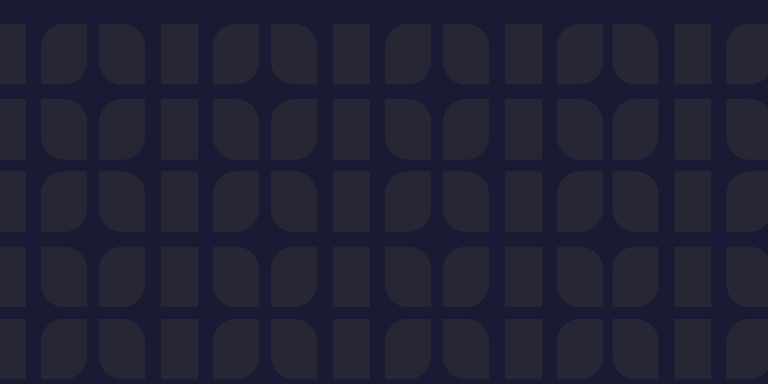
Reproduce this pattern procedurally as a Shadertoy shader.

```glsl
// Rows of paired leaf tiles divided by upright bars, in muted slate on navy.
// Lengths are fractions of the canvas height.

const vec3 NAVY = vec3(0.10, 0.10, 0.205);
const vec3 SLATE = vec3(0.15, 0.15, 0.207);

const vec2 PERIOD = vec2(0.4479, 0.3841);   // two leaves and a bar, two rows
const vec2 GRID_START = vec2(0.0859, 0.0417);
const vec2 LEAF_HALF = vec2(0.0599, 0.0788);
const vec2 BAR_HALF = vec2(0.0479, 0.0788);
const float LEAF_RADIUS = 0.0599;
const float SEAM_X = 1.581;
const float SEAM_SHIFT = 0.0065;

float boxDistance(vec2 p, vec2 halfSize, float radius) {
    vec2 q = abs(p) - halfSize + radius;
    return length(max(q, 0.0)) + min(max(q.x, q.y), 0.0) - radius;
}

// Box with two opposite corners rounded; slant (+1 or -1) picks the diagonal.
float leafDistance(vec2 p, vec2 halfSize, float radius, float slant) {
    float cornerRadius = p.x * p.y * slant > 0.0 ? radius : 0.0;
    return boxDistance(p, halfSize, cornerRadius);
}

// Two mirrored leaves followed by a bar, centred on y = 0.
float rowDistance(vec2 p, float slant) {
    float leftLeaf = leafDistance(p - vec2(0.0807, 0.0), LEAF_HALF, LEAF_RADIUS, slant);
    float rightLeaf = leafDistance(p - vec2(0.2318, 0.0), LEAF_HALF, LEAF_RADIUS, -slant);
    float bar = boxDistance(p - vec2(0.3815, 0.0), BAR_HALF, 0.0);
    return min(min(leftLeaf, rightLeaf), bar);
}

void mainImage(out vec4 fragColor, in vec2 fragCoord) {
    float pixel = 1.0 / iResolution.y;
    vec2 p = fragCoord * pixel;
    p.y = 1.0 - p.y;

    // Columns right of the seam sit slightly closer
    p.x += SEAM_SHIFT * step(SEAM_X, p.x);

    // Repeat the cell; alternate rows flip their leaves
    vec2 cell = fract((p - GRID_START) / PERIOD) * PERIOD;
    float upperRow = rowDistance(cell - vec2(0.0, 0.0992), 1.0);
    float lowerRow = rowDistance(cell - vec2(0.0, 0.2953), -1.0);
    float tiles = min(upperRow, lowerRow);

    // Leave the top margin empty
    tiles = max(tiles, GRID_START.y - p.y);

    float coverage = 1.0 - smoothstep(-0.5 * pixel, 0.5 * pixel, tiles);
    fragColor = vec4(mix(NAVY, SLATE, coverage), 1.0);
}
```
